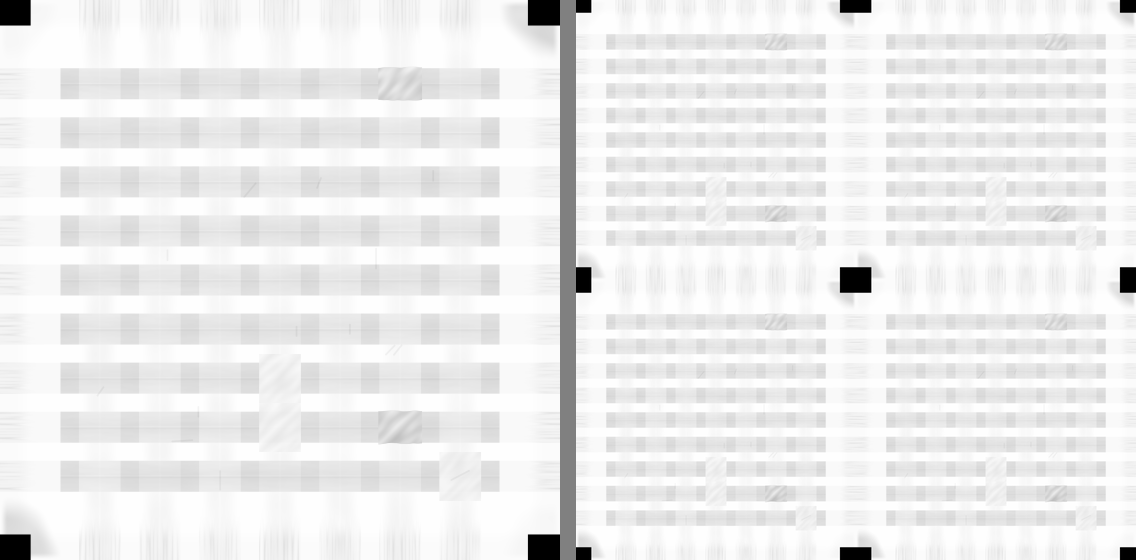
Left, the tile; right, the same tile 2 across and 2 down.
Reproduce this texture map procedurally as a three.js fragment shader.

```glsl
varying vec2 vUv;

const vec2 PITCH = vec2(0.1073, 0.0876);
const vec2 STRIP_HALF = vec2(0.0372, 0.0277);
const vec2 LAST_STRIP = vec2(3.0, 4.0);
const float BAND_REACH = 0.392;
const vec2 CORNER_CENTER = vec2(-0.0013, 0.0);
const vec2 CORNER_START = vec2(0.444, 0.4544);
const float SOFT = 0.0012;
const float PAPER = 0.998;
const float BAND_TONE = 0.907;
const float GAP_TONE = 0.867;
const float COLUMN_TINT = 0.03;
const float DARK_PATCH = 0.85;
const float PALE_PATCH = 0.945;
const float THREADS = 200.0;
const int SCRATCHES = 14;

float hash(vec2 p) {
  vec3 h = fract(vec3(p.xyx) * 0.1031);
  h += dot(h, h.yzx + 33.33);
  return fract((h.x + h.y) * h.z);
}

float cornerSlope(vec2 corner, vec2 offset, vec2 period) {
  float angle = 6.2832 * hash(mod(corner, period) + 7.0);
  return dot(vec2(cos(angle), sin(angle)), offset);
}

// Gradient noise that wraps after a whole period
float noise(vec2 p, vec2 period) {
  vec2 i = floor(p), f = fract(p);
  vec2 u = f * f * f * (f * (f * 6.0 - 15.0) + 10.0);
  vec2 e = vec2(1.0, 0.0);
  float low = mix(cornerSlope(i, f, period), cornerSlope(i + e, f - e, period), u.x);
  float high = mix(cornerSlope(i + e.yx, f - e.yx, period),
                   cornerSlope(i + 1.0, f - 1.0, period), u.x);
  return mix(low, high, u.y);
}

float wrapNoise(vec2 uv, vec2 count) {
  return noise(uv * count, count);
}

float stripe(float d, float halfWidth) {
  return 1.0 - smoothstep(halfWidth - SOFT, halfWidth + SOFT, abs(d));
}

float segment(vec2 p, vec2 dir, float halfLength) {
  return length(p - dir * clamp(dot(p, dir), -halfLength, halfLength));
}

// Threads that thin out away from the border
float fringe(float depth, float thread, float reach) {
  float cover = 1.0 - smoothstep(reach * 0.45, reach, depth + 0.045 * thread);
  return cover * (0.018 + 0.13 * max(thread, 0.0) - 0.03 * max(-thread, 0.0));
}

void main() {
  vec2 q = vUv - 0.5;
  vec2 edge = 0.5 - abs(q);
  vec2 cell = floor(q / PITCH + 0.5);
  vec2 local = q - cell * PITCH;
  vec2 inside = step(abs(cell), LAST_STRIP);
  float column = stripe(local.x, STRIP_HALF.x) * inside.x;
  float row = stripe(local.y, STRIP_HALF.y) * inside.y;
  float cloud = wrapNoise(vUv, vec2(14.0, 18.0));
  float brushed = wrapNoise(vUv, vec2(24.0, 150.0));

  // Paper with faint columns and a pale line down each
  float columnShade = 1.0 - smoothstep(0.008, STRIP_HALF.x, abs(local.x));
  float columnLine = exp(-pow(local.x / 0.0018, 2.0)) * inside.x;
  float tone = PAPER - COLUMN_TINT * column * columnShade * (1.0 + 0.6 * cloud);
  tone += 0.01 * columnLine;
  tone -= 0.012 * (1.0 - smoothstep(0.03, 0.06, min(edge.x, edge.y)));
  tone -= 0.02 * row * smoothstep(BAND_REACH - 0.01, BAND_REACH, abs(q.x));

  // Shaded bands, creased along the middle
  float fold = smoothstep(0.0, STRIP_HALF.y, abs(local.y));
  float band = mix(GAP_TONE, BAND_TONE, column) + 0.022 * (fold - 0.5);
  band += 0.018 * exp(-pow((local.y - 0.0006) / 0.0012, 2.0));
  band -= 0.022 * exp(-pow((local.y + 0.002) / 0.0018, 2.0));
  band += 0.008 * columnLine + 0.014 * cloud + 0.01 * brushed;
  band += 0.022 * (hash(cell + 31.0) - 0.5) * column;
  tone = mix(tone, band, row * stripe(q.x, BAND_REACH));

  // Worn cells: two dark with slanted creases, a few bleached
  float dark = step(abs(cell.x - 2.0) + abs(mod(cell.y, 7.0) - 4.0), 0.1);
  float slant = noise(vec2(local.x - local.y, local.x + local.y) * vec2(55.0, 16.0)
                      + cell.y * 3.7, vec2(64.0));
  float patchMask = stripe(local.x, 0.039) * stripe(local.y, 0.0295 + 0.003 * slant);
  tone = mix(tone, DARK_PATCH + 0.14 * slant + 0.8 * local.y, dark * patchMask);
  float pale = step(abs(cell.x), 0.1) * step(abs(cell.y + 2.5), 0.6)
             + step(abs(cell.x - 3.0) + abs(cell.y + 4.0), 0.1);
  tone = mix(tone, PALE_PATCH + 0.06 * slant, pale * column * 0.85);

  // Scattered ticks and slanted scratches
  for (int i = 0; i < SCRATCHES; i++) {
    float id = float(i);
    vec2 at = (vec2(hash(vec2(id, 3.0)), hash(vec2(id, 11.0))) - 0.5) * 0.72;
    float angle = mod(id, 2.0) < 0.5 ? 1.57 : 1.4 * hash(vec2(id, 19.0));
    float d = segment(q - at, vec2(cos(angle), sin(angle)), 0.005 + 0.014 * hash(vec2(id, 23.0)));
    tone -= 0.045 * (1.0 - smoothstep(0.0003, 0.0028, d));
  }

  // Frayed borders
  float upright = wrapNoise(vUv, vec2(THREADS, 6.0));
  float level = wrapNoise(vUv, vec2(6.0, THREADS));
  tone -= column * fringe(edge.y, upright, 0.085);
  tone -= row * fringe(edge.x, level, 0.065);

  // Grey smudges on one diagonal, then black corners
  float smudge = 1.0 - smoothstep(0.075, 0.115, length(edge) + 0.015 * cloud);
  float diagonal = q.x * q.y > 0.0 ? 0.12 : 0.02;
  tone -= smudge * diagonal * smoothstep(0.0, 0.014, min(edge.x, edge.y)) * (1.0 + 0.5 * cloud);
  vec2 corner = smoothstep(CORNER_START - SOFT, CORNER_START + SOFT, abs(q - CORNER_CENTER));
  tone *= 1.0 - corner.x * corner.y;

  gl_FragColor = vec4(vec3(clamp(tone, 0.0, 1.0)), 1.0);
}
```
